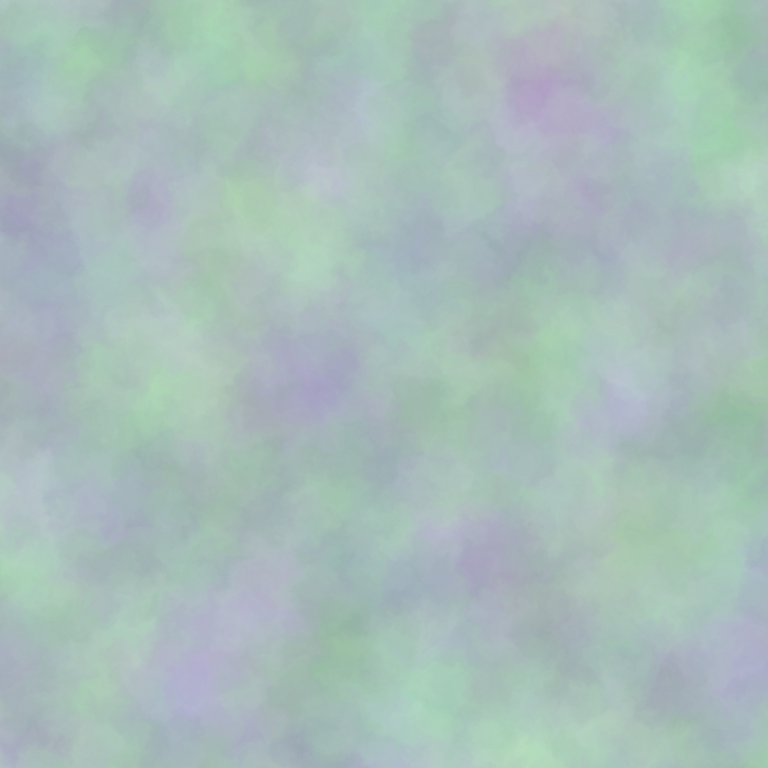
This texture is drawn by a WebGL 2 fragment shader. Its source:

```glsl
#version 300 es
precision highp float;

uniform vec2 u_resolution;
out vec4 fragColor;

const float TAU = 6.2831853;

// Integer hash of a lattice cell, mapped to 0..1
float hashCell(ivec2 cell, uint seed) {
    uint h = uint(cell.x) * 0x9E3779B1u ^ uint(cell.y) * 0x85EBCA77u ^ seed * 0xC2B2AE3Du;
    h = (h ^ (h >> 15)) * 0x2C1B3C6Du;
    h = (h ^ (h >> 12)) * 0x297A2D39u;
    h ^= h >> 15;
    return float(h >> 8) / 16777216.0;
}

// Contribution of one lattice corner
float cornerSlope(ivec2 cell, vec2 offset, uint seed) {
    float angle = TAU * hashCell(cell, seed);
    return dot(vec2(cos(angle), sin(angle)), offset);
}

float gradientNoise(vec2 p, uint seed) {
    ivec2 cell = ivec2(floor(p));
    vec2 f = fract(p);
    vec2 blend = f * f * f * (f * (f * 6.0 - 15.0) + 10.0);
    float a = cornerSlope(cell, f, seed);
    float b = cornerSlope(cell + ivec2(1, 0), f - vec2(1.0, 0.0), seed);
    float c = cornerSlope(cell + ivec2(0, 1), f - vec2(0.0, 1.0), seed);
    float d = cornerSlope(cell + ivec2(1, 1), f - vec2(1.0, 1.0), seed);
    return mix(mix(a, b, blend.x), mix(c, d, blend.x), blend.y);
}

// Sum of rotated octaves, from broad clouds to fine wisps
float cloud(vec2 p, uint seed, int octaves, float gain) {
    const mat2 turn = mat2(0.8, 0.6, -0.6, 0.8);
    float sum = 0.0;
    float amplitude = 1.0;
    for (int i = 0; i < octaves; i++) {
        sum += amplitude * gradientNoise(p, seed + uint(i));
        p = 2.0 * turn * p + vec2(3.7, 1.9);
        amplitude *= gain;
    }
    return sum;
}

// Pale base shifted along three independent colour axes
vec3 pastel(float tint, float light, float warmth) {
    vec3 base = vec3(0.659, 0.738, 0.729);
    vec3 greenToViolet = vec3(0.018, -0.114, 0.066);
    vec3 darkToPale = vec3(0.078, 0.080, 0.074);
    vec3 coolToWarm = vec3(0.036, 0.0, -0.006);
    return base + tint * greenToViolet + light * darkToPale + warmth * coolToWarm;
}

void main() {
    vec2 uv = gl_FragCoord.xy / min(u_resolution.x, u_resolution.y);
    vec2 p = uv * 4.4 + 11.3;

    // Fine warp frays the cloud borders
    vec2 warp = vec2(cloud(p * 5.0, 80u, 5, 0.62), cloud(p * 5.0, 95u, 5, 0.62));
    p += 0.09 * warp;

    float tint = cloud(p, 10u, 7, 0.54);
    float light = cloud(p * 1.15 + 7.4, 30u, 7, 0.57);
    float warmth = cloud(p * 1.1 + 19.6, 50u, 7, 0.54);

    fragColor = vec4(clamp(pastel(tint, light, warmth), 0.0, 1.0), 1.0);
}
```
